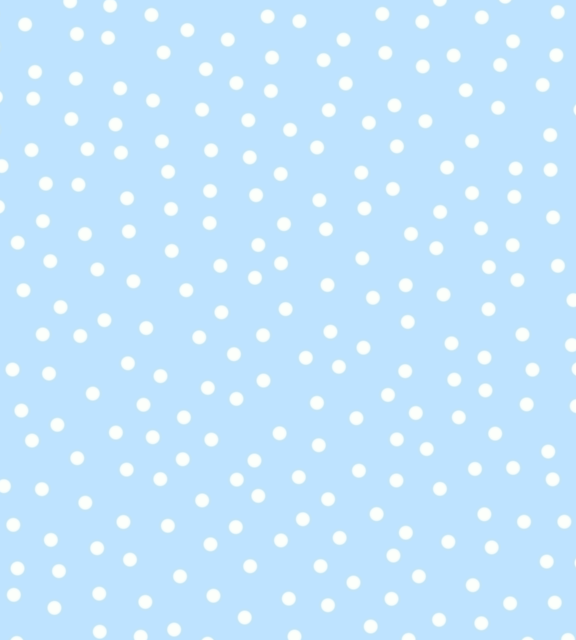
Write a WebGL 1 fragment shader that draws this pattern.

```glsl
precision highp float;
// Scattered white polka dots on a pale sky-blue ground.
// Dots sit on a tilted, staggered lattice; a slow drift and a random
// offset per cell break up the rows while keeping the dots apart.

uniform vec2 u_resolution;

const float SPACING = 0.068;    // lattice step, in canvas heights
const float ROW_HEIGHT = 0.866; // row distance, in lattice steps

vec2 hash22(vec2 p) {
  vec3 q = fract(p.xyx * vec3(0.1031, 0.1030, 0.0973));
  q += dot(q, q.yzx + 33.33);
  return fract((q.xx + q.yz) * q.zy);
}

// Centre of the dot that belongs to a lattice cell
vec2 dotCentre(vec2 cell) {
  vec2 centre = vec2(cell.x + 0.5 * mod(cell.y, 2.0), cell.y * ROW_HEIGHT);
  vec2 drift = 0.28 * sin(centre.yx * vec2(0.55, 0.47) + vec2(1.3, 4.1));
  vec2 rnd = hash22(cell + 57.0);
  float angle = 6.2832 * rnd.x;
  return centre + drift + 0.23 * sqrt(rnd.y) * vec2(cos(angle), sin(angle));
}

// Distance to the nearest dot centre, in lattice steps
float nearestDot(vec2 p) {
  float row = floor(p.y / ROW_HEIGHT + 0.5);
  float nearest = 10.0;
  for (int j = -2; j <= 2; j++) {
    float y = row + float(j);
    float column = floor(p.x - 0.5 * mod(y, 2.0) + 0.5);
    for (int i = -2; i <= 2; i++) {
      vec2 cell = vec2(column + float(i), y);
      nearest = min(nearest, distance(p, dotCentre(cell)));
    }
  }
  return nearest;
}

void main() {
  vec2 uv = gl_FragCoord.xy / u_resolution.y;
  mat2 tilt = mat2(0.940, 0.342, -0.342, 0.940);
  float d = nearestDot(tilt * uv / SPACING + 20.0) * SPACING;

  vec3 skyBlue = vec3(0.745, 0.890, 1.0);
  vec3 haloBlue = vec3(0.760, 0.892, 0.968);
  vec3 warmWhite = vec3(0.988, 1.0, 0.984);
  vec3 coolWhite = vec3(0.950, 0.992, 1.0);

  // Ground with a faint duller halo around each dot
  vec3 colour = mix(haloBlue, skyBlue, smoothstep(0.0130, 0.0160, d));

  // Dot, slightly cooler towards its rim
  float edge = max(0.0017, 0.75 / u_resolution.y);
  vec3 white = mix(warmWhite, coolWhite, smoothstep(0.0065, 0.0100, d));
  colour = mix(white, colour, smoothstep(-edge, edge, d - 0.0108));

  gl_FragColor = vec4(colour, 1.0);
}
```
